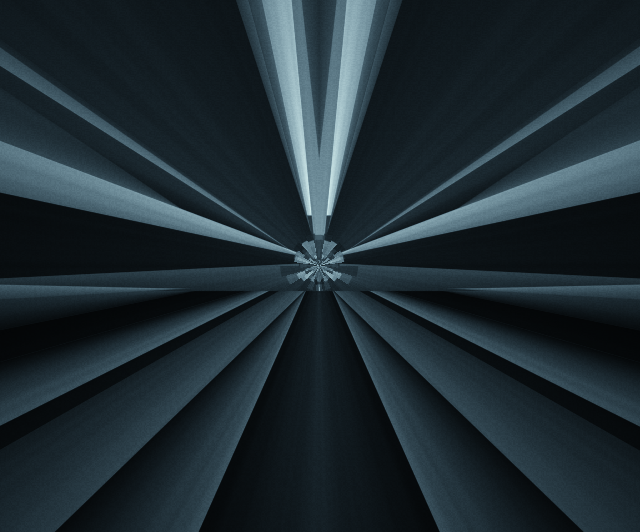
A Shadertoy shader for this background:

```glsl
#define CENTER vec2(0.4987, 0.5)
#define HORIZON -0.094
#define CORE_RADIUS 0.17
#define STREAK_AMOUNT 0.22
#define GRAIN_AMOUNT 0.16
#define GRAIN_ROWS 426.0
#define FALLOFF 0.33

float hash(vec2 p) {
    return fract(sin(dot(p, vec2(127.1, 311.7))) * 43758.545);
}

float noise(float x) {
    float f = fract(x);
    float i = floor(x);
    return mix(hash(vec2(i, 3.0)), hash(vec2(i + 1.0, 3.0)), f * f * (3.0 - 2.0 * f));
}

// Soft step one pixel wide on a signed distance
float cover(float d) {
    float w = 1.5 / iResolution.y;
    return smoothstep(-w, w, d);
}

// Signed distance to a line running from line.xy to line.zw, positive on its left
float side(vec2 p, vec4 line) {
    vec2 dir = normalize(line.zw - line.xy);
    vec2 q = p - line.xy;
    return dir.x * q.y - dir.y * q.x;
}

// Paints the sector between two lines with a shade running from lo to hi
float beam(float base, vec2 p, vec4 lo, vec4 hi, float shadeLo, float shadeHi) {
    float a = side(p, lo);
    float b = -side(p, hi);
    float t = clamp(a / max(a + b, 1e-4), 0.0, 1.0);
    return mix(base, mix(shadeLo, shadeHi, t), cover(a) * cover(b));
}

float upperBeams(vec2 p) {
    vec4 fanEdge   = vec4(0.11, 0.06, 1.197, 0.85);
    vec4 rayTop    = vec4(0.11, 0.06, 1.197, 0.82);
    vec4 rayBottom = vec4(0.11, 0.06, 1.197, 0.75);
    vec4 wingTop   = vec4(0.134, 0.07, 1.197, 0.47);
    vec4 wingBase  = vec4(0.134, 0.05, 1.197, 0.275);
    vec4 bandTop   = vec4(0.13, 0.006, 1.197, -0.047);
    vec4 spikeRim  = vec4(0.05, 0.19, 0.3125, 1.0);
    vec4 spikeFold = vec4(0.048, 0.19, 0.266, 1.0);
    vec4 spikeOut  = vec4(0.045, 0.19, 0.216, 1.0);
    vec4 spikeIn   = vec4(0.028, 0.19, 0.103, 1.0);
    vec4 notch     = vec4(0.0, 0.4, 0.066, 1.0);
    vec4 axis      = vec4(-0.02, 0.0, -0.02, 1.0);
    float r = length(p);

    // Side fans and the bright wings
    float s = 0.2;
    s = beam(s, p, fanEdge, spikeRim, 0.15, 0.10);
    s = beam(s, p, rayTop, fanEdge, 0.22, 0.17);
    s = beam(s, p, rayBottom, rayTop, 0.50, 0.40);
    s = beam(s, p, wingTop, rayBottom, 0.09, 0.19);
    s = beam(s, p, wingTop, vec4(0.525, 0.22, 1.197, 0.67), 0.34, 0.20);
    s = beam(s, p, wingBase, wingTop, 0.40, 0.66);
    s = beam(s, p, bandTop, wingBase, 0.07, 0.06 + 0.08 * exp(-3.0 * r));

    // Low band along the horizon
    s = beam(s, p, vec4(0.0, HORIZON - 0.01, 1.2, HORIZON - 0.01), bandTop, 0.13, 0.27);

    // Paired spikes around a dark notch
    s = beam(s, p, spikeRim, spikeFold, 0.24, 0.36);
    s = beam(s, p, spikeFold, spikeOut, 0.26, 0.42);
    s = beam(s, p, spikeIn, axis, 0.52, 0.46);
    s = beam(s, p, notch, axis, 0.30, 0.15);
    float lit = beam(s, p, spikeOut, spikeIn, 0.68, 0.86);
    return mix(s, lit, cover(p.y - 0.19));
}

float lowerBeams(vec2 p) {
    vec4 shelf     = vec4(0.45, -0.09, 1.197, -0.24);
    vec4 bladeTop  = vec4(0.26, -0.09, 1.197, -0.36);
    vec4 bladeBase = vec4(0.20, -0.10, 1.197, -0.60);
    vec4 slabTop   = vec4(0.15, -0.094, 1.197, -0.69);
    vec4 slabBase  = vec4(0.056, -0.094, 0.994, -1.0);
    vec4 floorEdge = vec4(0.05, -0.094, 0.453, -1.0);
    vec4 axis      = vec4(-0.02, 0.0, -0.02, -1.0);

    float s = 0.15;
    s = beam(s, p, shelf, vec4(0.45, -0.09, 1.197, -0.10), 0.06, 0.25);
    s = beam(s, p, bladeTop, shelf, 0.04, 0.03);
    s = beam(s, p, bladeBase, bladeTop, 0.40, 0.04);
    s = beam(s, p, slabTop, bladeBase, 0.06, 0.05);
    s = beam(s, p, slabBase, slabTop, 0.31, 0.14);
    s = beam(s, p, floorEdge, slabBase, 0.35, 0.05);
    return beam(s, p, axis, floorEdge, 0.15, 0.04);
}

// Nested rings of random facets around the vanishing point
float coreFacets(float s, float r, float angle) {
    for (int i = 0; i < 5; i++) {
        float ring = float(i);
        float cell = floor(angle * (3.5 + ring * 0.6) + ring * 0.37);
        float reach = CORE_RADIUS * pow(0.72, ring) * (0.45 + 0.55 * hash(vec2(cell, ring)));
        float tone = 0.08 + 0.65 * pow(hash(vec2(cell, ring + 9.0)), 2.0);
        s = mix(s, tone, 0.65 * cover(reach - r));
    }
    return s;
}

void mainImage(out vec4 fragColor, in vec2 fragCoord) {
    vec2 p = 2.0 * (fragCoord - CENTER * iResolution.xy) / iResolution.y;
    p.x = abs(p.x) + 1e-4;
    float r = length(p);
    float angle = atan(p.y, p.x);

    // Beams above and below the horizon, then the thin ray crossing it
    float shade = mix(lowerBeams(p), upperBeams(p), cover(p.y - HORIZON));
    shade = beam(shade, p, vec4(0.54, -0.088, 1.197, -0.125),
                 vec4(0.54, -0.085, 1.197, -0.07), 0.28, 0.50);
    if (p.y > HORIZON) shade = coreFacets(shade, r, angle);

    // Radial streaks, falloff and grain
    float streak = 0.6 * noise(angle * 22.0) + 0.4 * noise(angle * 60.0) - 0.5;
    shade *= 1.0 + STREAK_AMOUNT * streak;
    shade *= 1.15 - FALLOFF * r;
    float grain = hash(floor(fragCoord / iResolution.y * GRAIN_ROWS)) - 0.5;
    shade += GRAIN_AMOUNT * grain * shade * (1.0 - shade);

    // Cold steel tint
    vec3 tint = vec3(0.62 + 0.3 * shade, 1.0, 1.22 - 0.24 * shade);
    fragColor = vec4(clamp(shade * tint, 0.0, 1.0), 1.0);
}
```
